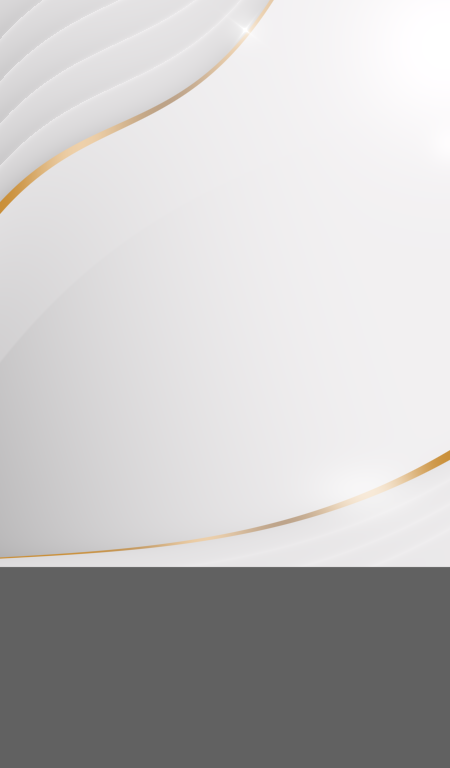
This background is drawn by a Shadertoy shader. Its source:

```glsl
// Curves are cubics in x: constant, linear, square, cube (canvas units)
const vec4 TOP_CURVE = vec4(0.729, 0.656, -1.456, 1.842);
const vec4 LOW_CURVE = vec4(0.2734, 0.0316, 0.004, 0.0986);
const vec4 FOLD_CURVE = vec4(0.528, 0.74, -0.72, 0.35);
const float FLOOR_TOP = 0.2617;
const float RIDGE_GAP = 0.055;
const float SHEEN_PERIOD = 0.375;

const vec3 FLOOR_GREY = vec3(0.38);
const vec3 PAPER_TINT = vec3(1.0, 0.993, 0.998);
const vec3 GOLD = vec3(0.79, 0.56, 0.22);
const vec3 TAUPE = vec3(0.74, 0.64, 0.54);
const vec3 PEACH = vec3(0.95, 0.84, 0.70);

float cubic(vec4 k, float x) {
    return k.x + x * (k.y + x * (k.z + x * k.w));
}

// Signed distance above a curve, in canvas heights
float above(vec4 k, vec2 uv, float aspect) {
    float slope = (k.y + uv.x * (2.0 * k.z + 3.0 * k.w * uv.x)) / aspect;
    return (uv.y - cubic(k, uv.x)) / sqrt(1.0 + slope * slope);
}

float cover(float d, float px) {
    return smoothstep(-0.75 * px, 0.75 * px, d);
}

float glow(vec2 offset, float radius) {
    return exp(-dot(offset, offset) / (radius * radius));
}

// Metal colour with a periodic light band along the ribbon
vec3 metal(float x, float peak, float taupe) {
    float sheen = 0.5 + 0.5 * cos(6.28319 * (x - peak) / SHEEN_PERIOD);
    return mix(mix(GOLD, TAUPE, taupe), PEACH, sheen * 0.9);
}

// Broad sheet, darkest at the lower left, with a faint lighter fold
float paperShade(vec2 uv, float aspect, float px) {
    float s = clamp(uv.x + 0.54 * (uv.y - 0.41), -0.15, 1.0);
    float shade = 0.76 + 0.188 * (1.0 - pow(1.0 - s, 2.0));
    float fold = above(FOLD_CURVE, uv, aspect);
    shade += 0.035 * cover(fold, 2.0 * px) * exp(-5.0 * uv.x);
    shade += 0.05 * smoothstep(0.0, 0.2, fold) * exp(-6.0 * uv.x);
    float lift = max(above(LOW_CURVE, uv, aspect), 0.0);
    return shade - 0.035 * exp(-lift / 0.012) * (1.0 - 0.7 * uv.x);
}

// Stacked corner layers, each with a bright rim and a soft shadow
float cornerShade(vec2 uv, float d, float aspect) {
    float fade = exp(-3.2 * uv.x);
    float shade = 0.915 - 0.04 * fade - 0.15 * exp(-max(d, 0.0) / 0.02) * (0.35 + 0.65 * fade);
    for (int i = 1; i <= 4; i++) {
        vec4 ridge = TOP_CURVE;
        ridge.x += RIDGE_GAP * float(i);
        float r = above(ridge, uv, aspect);
        float shadow = step(0.0, r) * exp(-max(r, 0.0) / 0.022);
        shade += 0.045 * exp(-abs(r) / 0.003) - 0.085 * shadow * fade;
    }
    return shade;
}

// Narrow sheet beneath the lower ribbon
float lowerShade(vec2 uv, float d, float aspect) {
    float shade = 0.885 + 0.035 * uv.x - 0.03 * exp(d / 0.01);
    for (int i = 1; i <= 3; i++) {
        vec4 ridge = LOW_CURVE;
        ridge.x -= 0.032 * float(i);
        float r = above(ridge, uv, aspect);
        shade += 0.02 * exp(-abs(r) / 0.004);
    }
    return shade;
}

void mainImage(out vec4 fragColor, in vec2 fragCoord) {
    vec2 uv = fragCoord / iResolution.xy;
    float aspect = iResolution.x / iResolution.y;
    float px = 1.0 / iResolution.y;
    vec2 scale = vec2(aspect, 1.0);
    float topD = above(TOP_CURVE, uv, aspect);
    float lowD = above(LOW_CURVE, uv, aspect);

    // Sheets
    float shade = paperShade(uv, aspect, px);
    shade += 0.06 * glow((uv - vec2(0.99, 0.94)) * scale, 0.13);
    shade += 0.025 * glow((uv - vec2(1.0, 0.81)) * scale, 0.025);
    shade = mix(shade, cornerShade(uv, topD, aspect), cover(topD, px));
    shade = mix(lowerShade(uv, min(lowD, 0.0), aspect), shade, cover(lowD, px));
    vec3 color = PAPER_TINT * shade;

    // Gold ribbons
    float topHalf = mix(0.0052, 0.0022, smoothstep(0.0, 0.6, uv.x));
    float lowHalf = 0.0008 + 0.0047 * pow(uv.x, 1.7);
    vec3 topMetal = metal(uv.x, 0.18, smoothstep(0.0, 0.4, uv.x));
    vec3 lowMetal = metal(uv.x, 0.82, 1.0 - smoothstep(0.65, 1.0, uv.x));
    lowMetal = mix(GOLD, lowMetal, smoothstep(0.1, 0.5, uv.x));
    color = mix(color, topMetal, cover(topHalf - abs(topD), px));
    color = mix(color, lowMetal, cover(lowHalf - abs(lowD), px));

    // Highlights and a small four-ray sparkle
    vec2 star = (uv - vec2(0.545, 0.961)) * scale;
    vec2 ray = abs(mat2(0.8, 0.6, -0.6, 0.8) * star);
    float sparkle = exp(-ray.x / 0.002 - ray.y / 0.015) + exp(-ray.y / 0.002 - ray.x / 0.015);
    float light = 0.55 * glow((uv - vec2(0.81, 0.36)) * scale * vec2(0.7, 1.3), 0.045);
    light += 0.45 * glow(star, 0.022) + 0.6 * sparkle;
    color = mix(color, vec3(1.0), clamp(light, 0.0, 1.0));

    // Flat floor
    color = mix(FLOOR_GREY, color, cover(uv.y - FLOOR_TOP, px));
    fragColor = vec4(clamp(color, 0.0, 1.0), 1.0);
}
```
